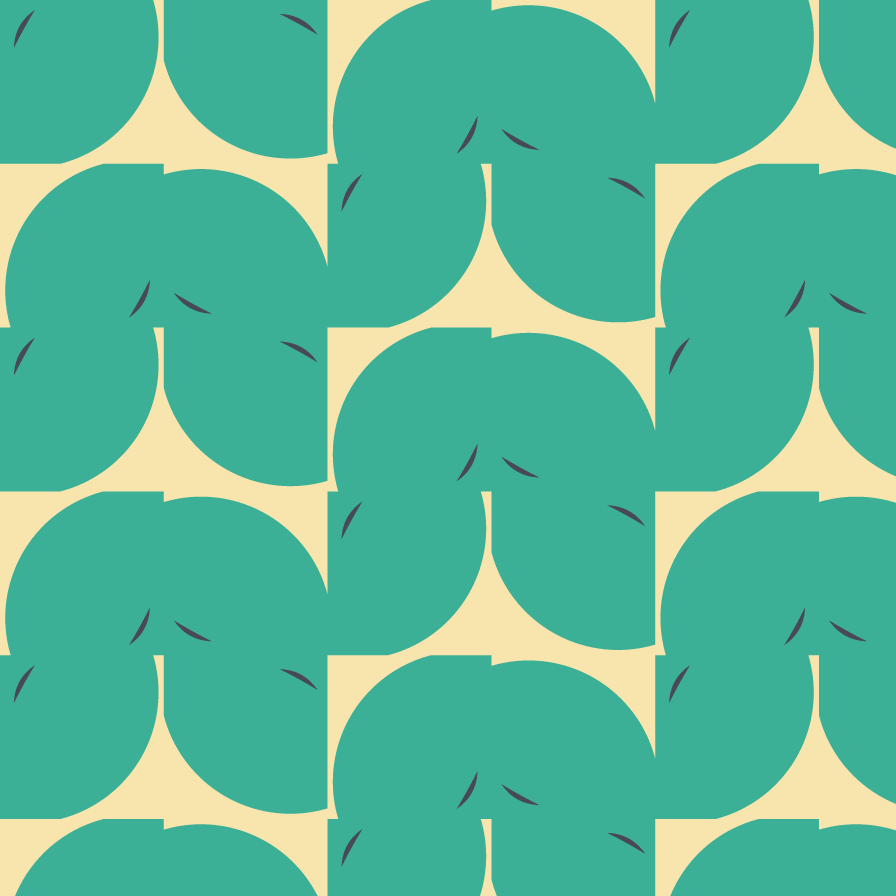
Write a Shadertoy shader that draws this pattern.

```glsl
const float TILES_ACROSS = 5.47;
const int SAMPLES = 4;

const vec3 CREAM = vec3(0.97, 0.90, 0.68);
const vec3 GREEN = vec3(0.235, 0.69, 0.59);
const vec3 CHARCOAL = vec3(0.28, 0.29, 0.33);

// Quarter turns about the tile centre
vec2 quarterTurn(vec2 p, float turns) {
    float angle = turns * radians(90.0);
    float c = cos(angle), s = sin(angle);
    return vec2(c * p.x + s * p.y, c * p.y - s * p.x);
}

float discMask(vec2 p, vec2 center, float radius) {
    return step(length(p - center), radius);
}

// Tapered crescent between two parabolic arcs that share both ends
float crescentMask(vec2 p, vec2 center, vec2 axis, float halfLength, vec2 bow) {
    vec2 q = p - center;
    float along = dot(q, axis) / halfLength;
    float across = dot(q, vec2(-axis.y, axis.x));
    float arch = max(1.0 - along * along, 0.0);
    return step(abs(along), 1.0) * step(bow.x * arch, across) * step(across, bow.y * arch);
}

// One tile, turned by its place in a 2x2 block; alternate columns of blocks drop by a tile
vec3 tileColor(vec2 p) {
    vec2 id = floor(p);
    float right = mod(id.x, 2.0);
    float lower = 1.0 - mod(id.y + floor(id.x * 0.5), 2.0);
    vec2 local = quarterTurn(fract(p) - 0.5, right + 2.0 * lower);

    float disc = discMask(local, vec2(0.330, 0.273), 0.798);
    float crescent = crescentMask(local, vec2(0.351, 0.323), vec2(0.483, -0.876),
                                  0.133, vec2(0.003, 0.034));
    return mix(mix(CREAM, GREEN, disc), CHARCOAL, crescent);
}

void mainImage(out vec4 fragColor, in vec2 fragCoord) {
    // Grid of subsamples smooths both the curves and the tile cuts
    vec3 sum = vec3(0.0);
    for (int j = 0; j < SAMPLES; j++) {
        for (int i = 0; i < SAMPLES; i++) {
            vec2 offset = (vec2(i, j) + 0.5) / float(SAMPLES) - 0.5;
            vec2 uv = (fragCoord + offset) / iResolution.y;
            sum += tileColor(vec2(uv.x, 1.0 - uv.y) * TILES_ACROSS);
        }
    }
    fragColor = vec4(sum / float(SAMPLES * SAMPLES), 1.0);
}
```
